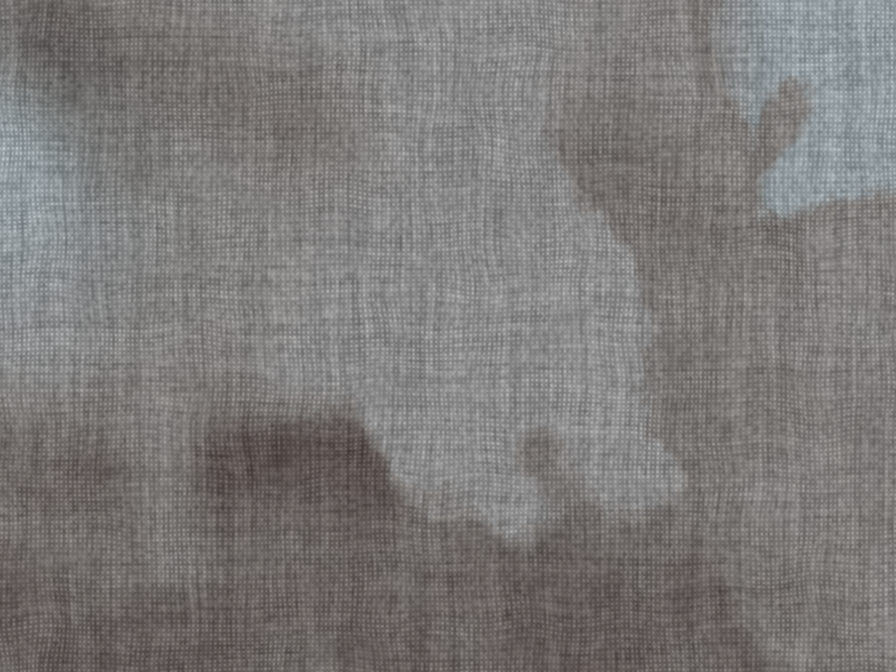
Give the GLSL for this texture, as a WebGL 1 fragment shader.

```glsl
precision highp float;
// Stained woven linen: soft folds and water marks darken a plain cloth tone.
// Ragged stain borders are smooth height curves shaken by fractal noise;
// a fine over-under weave with uneven yarns is laid on top.
uniform vec2 u_resolution;

const vec3 STAIN_BROWN = vec3(0.350, 0.315, 0.305);
const vec3 CLOTH_GREY = vec3(0.487, 0.472, 0.462);
const vec3 CLOTH_PALE = vec3(0.590, 0.600, 0.610);
const vec3 COOL_LIGHT = vec3(-0.020, 0.012, 0.022);
const float CLOTH_TONE = 0.74;
const float THREADS = 142.0;      // threads per canvas height
const float WEAVE_DEPTH = 0.085;
const float YARN_DEPTH = 0.085;
const float FIBRE_DEPTH = 0.11;
const float RAGGED = 0.055;       // wander of the stain borders

float hash(vec2 p) {
  vec3 q = fract(vec3(p.xyx) * 0.1031);
  q += dot(q, q.yzx + 33.33);
  return fract((q.x + q.y) * q.z);
}

float noise(vec2 p) {
  vec2 i = floor(p), f = fract(p);
  f = f * f * (3.0 - 2.0 * f);
  return mix(mix(hash(i), hash(i + vec2(1.0, 0.0)), f.x),
             mix(hash(i + vec2(0.0, 1.0)), hash(i + 1.0), f.x), f.y);
}

// Fractal noise centred on zero
float fbm(vec2 p) {
  float sum = 0.0, amp = 0.5;
  for (int i = 0; i < 4; i++) {
    sum += amp * (noise(p) - 0.5);
    p = p * 2.03 + 17.3;
    amp *= 0.5;
  }
  return sum;
}

float segmentDist(vec2 p, vec2 a, vec2 b) {
  vec2 d = b - a;
  return length(p - a - d * clamp(dot(p - a, d) / dot(d, d), 0.0, 1.0));
}

// Soft round spot or stroke from its distance and radius
float soft(float dist, float radius) {
  return exp(-dist * dist / (radius * radius));
}

// Broad light and shadow of the folds
float foldTone(vec2 p) {
  float t = CLOTH_TONE + 0.18 * fbm(p * 4.0);
  t += 0.22 * soft(length((p - vec2(0.0, 0.75)) * vec2(1.0, 0.7)), 0.13);
  t -= 0.32 * soft(segmentDist(p, vec2(0.10, 0.96), vec2(0.44, 0.82)), 0.10);
  t -= 0.26 * soft(segmentDist(p, vec2(0.07, 0.90), vec2(0.17, 0.76)), 0.07);
  t -= 0.16 * soft(length(p - vec2(0.28, 0.52)), 0.17);
  t -= 0.20 * soft(length(p - vec2(0.0, 1.0)), 0.12);
  return t;
}

// Dark stain along the bottom, with a small bud on its border
float lowerStain(vec2 p, float wobble) {
  float top = 0.40 - 0.145 * smoothstep(0.50, 0.62, p.x)
            - 0.055 * smoothstep(0.66, 0.77, p.x)
            + 0.05 * smoothstep(0.79, 0.86, p.x)
            - 0.03 * smoothstep(0.87, 0.92, p.x)
            + 0.035 * smoothstep(0.94, 0.99, p.x)
            - 0.27 * smoothstep(1.01, 1.19, p.x);
  float blur = mix(0.10, 0.028, smoothstep(0.28, 0.56, p.x));
  blur += 0.06 * smoothstep(0.96, 1.10, p.x);
  float stain = smoothstep(-blur, blur, top - p.y + wobble);
  float bud = min(length((p - vec2(0.803, 0.325)) * vec2(1.0, 1.15)) - 0.038,
                  segmentDist(p, vec2(0.815, 0.31), vec2(0.87, 0.21)) - 0.022);
  stain = max(stain, 0.75 * smoothstep(0.020, -0.018, bud - 0.5 * wobble));
  float rim = soft(segmentDist(p, vec2(0.36, 0.33), vec2(0.53, 0.32)), 0.10);
  float streak = soft(segmentDist(p, vec2(0.24, 0.36), vec2(0.26, 0.17)), 0.055);
  return stain * (0.38 + 0.20 * rim - 0.32 * streak + 0.40 * fbm(p * 7.0));
}

// Tide mark on the right, darkest just inside its left border
float rightStain(vec2 p, float wobble) {
  float border = 0.835 + 0.13 * (1.0 - smoothstep(0.50, 0.82, p.y))
               + 0.035 * (1.0 - smoothstep(0.24, 0.50, p.y));
  float inside = p.x - border + wobble;
  float upper = smoothstep(0.78, 0.94, p.y);
  float depth = 0.11 + mix(0.23, 0.05, upper) * exp(-max(inside, 0.0) / 0.17);
  depth += 0.14 * soft(length((p - vec2(1.06, 0.69)) * vec2(0.7, 1.0)), 0.10);
  depth += 0.18 * fbm(p * 8.0 + 3.0);
  float blur = mix(0.014, 0.035, upper);
  return depth * smoothstep(-blur, blur, inside) * smoothstep(-0.05, 0.16, p.y);
}

// Signed depth inside the clean pale patch at the upper right
float paleDepth(vec2 p, float wobble) {
  float left = 1.05 + 0.09 * (1.0 - smoothstep(0.70, 0.98, p.y));
  float base = 0.685 + 0.025 * smoothstep(1.24, 1.32, p.x);
  float finger = segmentDist(p, vec2(1.125, 0.76), vec2(1.18, 0.845)) - 0.018;
  return min(min(p.x - left, p.y - base), finger) + wobble;
}

// Over-under threads, uneven yarn thickness and loose fibres
float weave(vec2 p) {
  vec2 q = p * THREADS + 1.4 * vec2(noise(p.yx * 14.0), noise(p * 14.0 + 5.0));
  vec2 wave = cos(6.2831853 * q);
  float cross = 0.40 * wave.x + 0.32 * wave.y + 0.28 * wave.x * wave.y;
  float warp = noise(vec2(q.x * 1.1, p.y * 9.0)) - 0.5;
  float weft = noise(vec2(p.x * 12.0, q.y * 1.1 + 40.0)) - 0.5;
  float fibre = noise(q * vec2(1.5, 1.1) + 71.0) - 0.5;
  return WEAVE_DEPTH * cross * (0.6 + 0.8 * noise(p * 30.0))
       + YARN_DEPTH * (warp + 0.7 * weft) + FIBRE_DEPTH * fibre;
}

void main() {
  vec2 p = gl_FragCoord.xy / u_resolution.y;
  float wobble = RAGGED * (fbm(p * 14.0) + 0.8 * fbm(p * 42.0 + 9.0));
  float pale = paleDepth(p, wobble);
  float patchMask = smoothstep(-0.012, 0.018, pale) * smoothstep(1.02, 1.17, p.x);

  // Stains overlap by the stronger one; the patch washes them out
  float tone = foldTone(p);
  tone -= max(lowerStain(p, wobble), rightStain(p, wobble) * (1.0 - 0.8 * patchMask));
  tone += 0.20 * patchMask - 0.10 * soft(pale + 0.012, 0.016);
  tone -= 0.12 * smoothstep(0.30, 0.0, p.y);
  tone = clamp(tone, 0.0, 1.1);

  vec3 colour = mix(STAIN_BROWN, CLOTH_GREY, smoothstep(0.0, 0.58, tone));
  colour = mix(colour, CLOTH_PALE, smoothstep(0.42, 1.05, tone));
  float cool = patchMask + soft(length(p - vec2(0.0, 0.75)), 0.2);
  colour += COOL_LIGHT * min(cool, 1.0) + weave(p) * mix(0.75, 1.0, tone);
  gl_FragColor = vec4(colour, 1.0);
}
```
